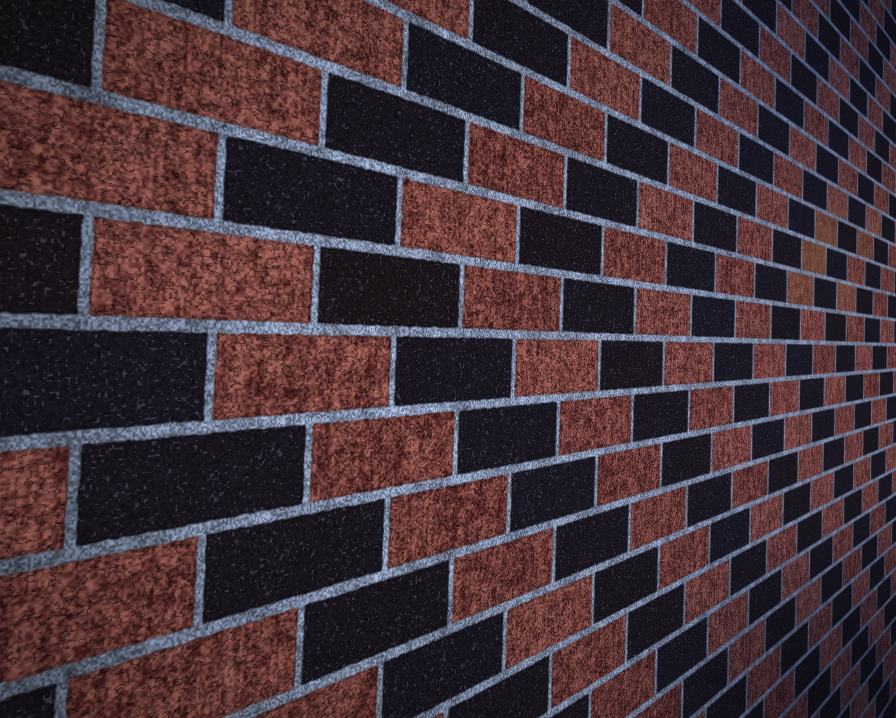
Give the GLSL for this texture, as a Shadertoy shader.

```glsl
const vec2 VANISHING = vec2(1.25, 0.5114);
const float ALONG_VANISHING = 1.237;
const float BRICK_ASPECT = 2.7;
const vec2 MORTAR_HALF = vec2(0.019, 0.064);

float hash(vec2 p) {
    vec3 q = fract(vec3(p.xyx) * 0.1031);
    q += dot(q, q.yzx + 33.33);
    return fract((q.x + q.y) * q.z);
}

float noise(vec2 p) {
    vec2 cell = floor(p);
    vec2 f = fract(p);
    f = f * f * (3.0 - 2.0 * f);
    float low = mix(hash(cell), hash(cell + vec2(1, 0)), f.x);
    float high = mix(hash(cell + vec2(0, 1)), hash(cell + vec2(1, 1)), f.x);
    return mix(low, high, f.y);
}

float fbm(vec2 p) {
    float sum = 0.0;
    float amplitude = 0.5;
    for (int i = 0; i < 4; i++) {
        sum += amplitude * noise(p);
        p = p * 2.03 + 17.1;
        amplitude *= 0.5;
    }
    return sum / 0.9375;
}

// Perspective projection onto the wall: x counts bricks, y counts rows downward
vec2 wallPosition(vec2 p) {
    float row = (VANISHING.y - p.y) * 7.24 / (VANISHING.x - p.x) + 2.245;
    float along = 3.934 / (ALONG_VANISHING - p.x) - 3.969 + 0.022 * (row - 0.5);
    return vec2(along, row);
}

// Size of one pixel on the wall
vec2 wallPixel(vec2 p, float row) {
    float depth = VANISHING.x - p.x;
    float across = 4.095 / (depth * depth * iResolution.x);
    float down = length(vec2((row - 2.245) / iResolution.x, 7.24 / iResolution.y)) / depth;
    return vec2(across, down);
}

vec3 clayColor(vec2 wall, vec2 id, float detail) {
    float mottling = fbm(wall * vec2(7.0, 9.0) + id * 5.3);
    float streaks = noise(wall * vec2(20.0, 2.0) + id * 3.7);
    float grain = noise(wall * vec2(30.0, 38.0));
    float ridge = abs(fbm(wall * vec2(9.0, 14.0) + id * 11.0) - 0.5);
    float cracks = (1.0 - smoothstep(0.0, 0.06, ridge)) * detail;
    float tone = 0.5 + 0.9 * (mottling - 0.5) + 0.4 * (streaks - 0.5);
    tone += (grain - 0.5) * 0.85 * detail + (hash(id) - 0.5) * 0.2;
    vec3 clay = mix(vec3(0.25, 0.105, 0.105), vec3(0.60, 0.365, 0.335), clamp(tone, 0.0, 1.0));
    return clay * (1.0 - 0.45 * cracks);
}

vec3 darkColor(vec2 wall, vec2 id, float detail) {
    vec3 base = mix(vec3(0.090, 0.072, 0.088), vec3(0.085, 0.078, 0.115), hash(id + 4.0));
    float grain = noise(wall * vec2(38.0, 44.0));
    float speck = smoothstep(0.72, 0.98, noise(wall * vec2(32.0, 40.0) + 9.0));
    base *= 1.0 + (grain - 0.5) * 0.6 * detail;
    return base + vec3(0.14, 0.14, 0.18) * speck * detail;
}

vec3 mortarColor(vec2 wall, float detail) {
    float grain = noise(wall * 45.0) - 0.5;
    float stain = fbm(wall * 4.0) - 0.5;
    return vec3(0.43, 0.475, 0.565) * (1.0 + 0.75 * grain * detail + 0.5 * stain);
}

void mainImage(out vec4 fragColor, in vec2 fragCoord) {
    vec2 p = fragCoord / iResolution.xy;
    vec2 wall = wallPosition(p);
    vec2 pixel = wallPixel(p, wall.y);
    vec2 surface = wall * vec2(BRICK_ASPECT, 1.0);
    float detail = 1.0 - 0.7 * smoothstep(0.02, 0.14, pixel.x * BRICK_ASPECT);

    // Half-brick steps run outward from the center row, forming chevrons
    float row = floor(wall.y);
    float along = wall.x - 0.5 * abs(row);
    vec2 id = vec2(floor(along), row);
    vec2 inside = vec2(fract(along), fract(wall.y));

    // Slightly uneven brick edges
    vec2 wobble = vec2(noise(surface * 13.0), noise(surface * 13.0 + 40.0)) - 0.5;
    vec2 border = 0.5 - abs(inside - 0.5) + wobble * vec2(0.007, 0.018) * detail;
    vec2 blur = pixel * 0.95 + vec2(0.003, 0.008);
    vec2 cover = smoothstep(MORTAR_HALF - blur, MORTAR_HALF + blur, border);
    float brick = cover.x * cover.y;

    // Alternating clay and dark bricks, with a golden patch far along the wall
    vec3 clay = clayColor(surface, id, detail);
    vec2 patchOffset = (p - vec2(0.925, 0.64)) / vec2(0.055, 0.075);
    float golden = exp(-dot(patchOffset, patchOffset)) * step(0.3, hash(id + 21.0));
    clay = mix(clay, vec3(0.48, 0.34, 0.21), 0.55 * golden);
    float isClay = mod(id.x, 2.0);
    vec3 face = mix(darkColor(surface, id, detail), clay, isClay);

    // Thin shadow where each brick meets the joint
    vec2 inset = smoothstep(MORTAR_HALF, MORTAR_HALF + vec2(0.018, 0.045), border);
    face *= mix(1.0, 0.78 + 0.22 * inset.x * inset.y, detail);
    vec3 mortar = mortarColor(surface, detail) * mix(0.84, 1.06, smoothstep(0.0, 0.4, p.x));
    vec3 color = mix(mortar, face, brick);

    // Soft central light with cool, dim far corners and a faint distant haze
    vec2 offset = p - vec2(0.47, 0.5);
    float light = 1.1 - 0.75 * dot(offset, offset);
    float corner = smoothstep(0.65, 1.0, p.x) * smoothstep(0.1, 0.5, abs(offset.y));
    color *= light * mix(vec3(1.0), vec3(0.66, 0.74, 0.90), corner);
    color *= 1.0 - 0.3 * smoothstep(0.35, 0.0, length(p - vec2(1.0, 0.0)));
    color += vec3(0.018, 0.018, 0.032) * smoothstep(0.45, 1.0, p.x);
    fragColor = vec4(clamp(color, 0.0, 1.0), 1.0);
}
```
